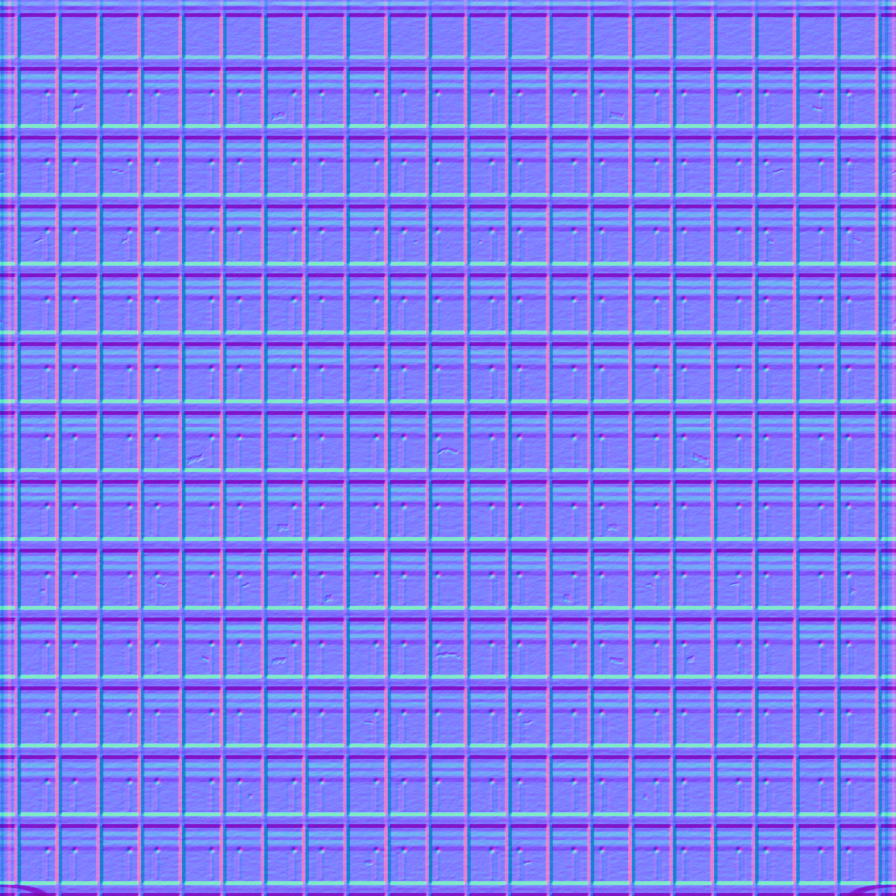
Give the GLSL for this texture map, as a WebGL 2 fragment shader.

```glsl
#version 300 es
precision highp float;
// Tangent-space normal map of a riveted panel wall: 21 columns by 13 rows.
// Groove and ledge slopes are summed from crisp line profiles; rivets, seams,
// dents and grain come from a small height field, mirrored about the centre.
uniform vec2 u_resolution;
out vec4 fragColor;

#define UNITS 768.0          // design units across the canvas
#define PITCH vec2(35.25, 59.0)
#define HALF_MIDDLE 16.5     // half width of the middle column
#define FIRST_LEDGE 49.0     // first bright ledge, measured from the top
#define BEAM 10.0            // ledge to the dark lip below it
#define LIP_WIDTH 1.65
#define GROOVE_WIDTH 1.5
#define GROOVE_SLOPE 1.25
#define LEDGE_SLOPE 1.55
#define RIVET_DROP 30.5
#define DAMAGE 0.17          // share of dented panels
#define GRAIN 0.3

float hash(vec2 p) {
    vec3 q = fract(vec3(p.xyx) * 0.1031);
    q += dot(q, q.yzx + 33.33);
    return fract((q.x + q.y) * q.z);
}

float noise(vec2 p) {
    vec2 i = floor(p), f = fract(p);
    f = f * f * (3.0 - 2.0 * f);
    return mix(mix(hash(i), hash(i + vec2(1, 0)), f.x),
               mix(hash(i + vec2(0, 1)), hash(i + vec2(1, 1)), f.x), f.y);
}

// Soft bump and flat-topped line, both centred on zero
float bump(float x, float width) {
    return exp(-x * x / (width * width));
}

float line(float x, float width) {
    float r = x * x / (width * width);
    return exp(-r * r);
}

float band(float x, float lo, float hi) {
    return smoothstep(lo - 1.0, lo + 1.0, x) * (1.0 - smoothstep(hi - 1.0, hi + 1.0, x));
}

// Height of the small details: grain, rivets, seams and dents
float relief(vec2 p) {
    float x = p.x - 0.5 * UNITS;
    vec2 m = vec2(abs(x) - HALF_MIDDLE, p.y - FIRST_LEDGE);
    vec2 cell = floor(m / PITCH) + vec2(1, 0);
    vec2 local = mod(m, PITCH);
    float body = step(0.0, m.y);

    float height = GRAIN * noise(m * vec2(0.16, 0.42)) + 0.5 * GRAIN * noise(m * vec2(0.5, 0.8));

    // One rivet per panel, with seams running down to the ledge
    float middle = step(cell.x, 0.5);
    float place = mix(mix(0.27, 0.6, mod(cell.x, 2.0)), 0.78, middle);
    vec2 toRivet = local - vec2(place * PITCH.x, RIVET_DROP);
    float riveted = body * (1.0 - middle * step(0.0, x));
    float seams = riveted * band(local.y, RIVET_DROP + 2.5, 56.0);
    height += riveted * 2.1 * bump(length(toRivet), 1.8);
    height -= seams * 0.4 * bump(toRivet.x, 1.3);
    height += seams * 0.5 * (hash(vec2(cell.x, 7.0)) - 0.2) * bump(toRivet.x - 5.0, 1.3);

    // Skewed raised scraps in the lower part of a few panels
    float dented = body * step(1.0 - DAMAGE, hash(cell + 17.0));
    vec2 spread = vec2(hash(cell + 31.0), hash(cell + 53.0));
    vec2 d = local - vec2(11.0, 38.0) - spread.yx * vec2(13.0, 13.0);
    d.y += d.x * 0.8 * (hash(cell + 71.0) - 0.5) + 2.0 * noise(p * 0.4) - 1.0;
    vec2 box = abs(d) - vec2(1.0 + 5.0 * spread.y, 0.4 + 1.8 * spread.x);
    float edge = length(max(box, 0.0)) + min(max(box.x, box.y), 0.0);
    return height + dented * 0.8 * (1.0 - smoothstep(-1.0, 1.2, edge));
}

void main() {
    vec2 p = gl_FragCoord.xy / u_resolution;
    p = vec2(p.x, 1.0 - p.y) * UNITS;
    float drop = mod(p.y - FIRST_LEDGE + 8.0, PITCH.y) - 8.0;
    float row = floor((p.y - FIRST_LEDGE) / PITCH.y);
    float body = smoothstep(FIRST_LEDGE - 5.0, FIRST_LEDGE - 3.0, p.y);
    float x = p.x - 0.5 * UNITS;
    float m = abs(x) - HALF_MIDDLE;
    float index = floor(m / PITCH.x + 0.5);
    float groove = sign(x) * (m - index * PITCH.x);
    float odd = mod(index + step(0.0, x), 2.0);
    float inside = smoothstep(1.2, 3.4, abs(groove));

    // Small details
    vec2 e = vec2(0.7, 0.0);
    vec2 slope = vec2(relief(p - e) - relief(p + e), relief(p - e.yx) - relief(p + e.yx)) / (2.0 * e.x);

    // Vertical grooves: right-facing then left-facing wall
    float panel = mix(smoothstep(12.0, 15.0, p.y), 1.0 - band(drop, 0.0, BEAM), body);
    float rightWall = line(groove + 1.6, GROOVE_WIDTH) * mix(0.8, 1.15, odd);
    float leftWall = line(groove - 1.6, GROOVE_WIDTH) * mix(1.1, 0.85, odd);
    slope.x += GROOVE_SLOPE * (rightWall - leftWall) * mix(0.25, 1.0, panel);

    // Ledge, beam and dark lip, broken at each groove
    float ledge = line(drop, LIP_WIDTH) * mix(0.55, 1.0, smoothstep(55.0, 60.0, p.y));
    float lip = mix(line(p.y - 13.0, LIP_WIDTH), line(drop - BEAM, LIP_WIDTH), body);
    slope.y += LEDGE_SLOPE * (ledge - lip) * mix(0.12, 1.0, inside);
    slope.y -= body * (0.2 * band(drop, 4.0, 7.0) + 0.2 * inside * band(drop, 12.5, 14.0));

    // Stepped mouldings across the upper part of each panel
    float shade = 0.6 + 0.7 * hash(vec2(floor(m / PITCH.x), row));
    float steps = line(drop - 17.0, 2.2) + 0.9 * line(drop - 24.0, 1.9);
    slope += body * inside * shade * steps * vec2(-0.12, 0.4);
    slope.y -= body * inside * (0.12 * line(drop - 20.5, 1.4) + 0.38 * line(drop - 29.5, 2.0));

    // Side trim, broken top trim and rounded lower corners
    float side = 0.5 * UNITS - abs(x);
    slope.x += 0.6 * sign(x) * (line(side - 2.0, 1.6) - line(side - 8.0, 1.6));
    float top = 1.0 - smoothstep(10.0, 12.0, p.y);
    float broken = 0.3 + noise(vec2(abs(x) * 0.09, 4.0));
    slope.y += top * broken * (0.55 * line(p.y - 3.0, 1.7) - 0.5 * line(p.y - 7.0, 1.6));
    float corner = (length(vec2(side / 35.0, (UNITS - p.y) / 9.0)) - 1.0) * 9.0;
    slope.y -= 1.1 * line(corner, 1.5);

    fragColor = vec4(0.5 + 0.5 * normalize(vec3(slope, 1.0)), 1.0);
}
```
